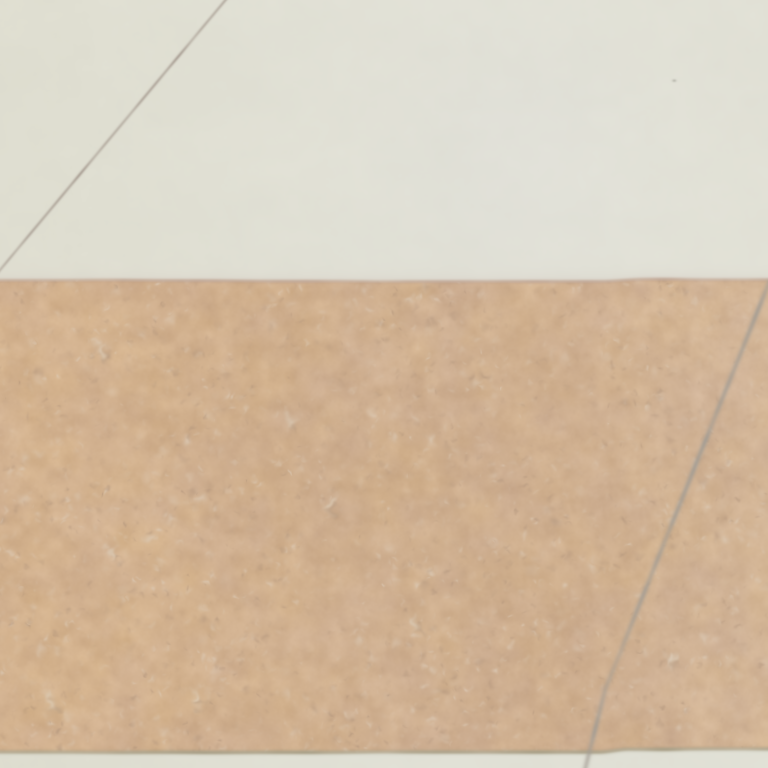
Write a WebGL 2 fragment shader that draws this texture.

```glsl
#version 300 es
precision highp float;
// A wide band of speckled tan stone between pale plaster strips, crossed by
// two thin slanted seams. Layered value noise tints the surfaces; jittered
// grid cells scatter soft light and dark chips over the stone.
uniform vec2 u_resolution;
out vec4 fragColor;

float hash(vec2 p) {
  return fract(sin(dot(p, vec2(127.1, 311.7))) * 43758.5453);
}

float noise(vec2 p) {
  vec2 i = floor(p), f = fract(p);
  f = f * f * (3.0 - 2.0 * f);
  return mix(mix(hash(i), hash(i + vec2(1, 0)), f.x),
             mix(hash(i + vec2(0, 1)), hash(i + vec2(1, 1)), f.x), f.y);
}

float fbm(vec2 p) {
  float sum = 0.0, amp = 0.5;
  for (int i = 0; i < 4; i++) {
    sum += amp * noise(p);
    p = mat2(1.6, 1.2, -1.2, 1.6) * p + 7.3;
    amp *= 0.5;
  }
  return sum / 0.9375;
}

float segmentDistance(vec2 p, vec2 a, vec2 b) {
  vec2 d = b - a;
  return length(p - a - d * clamp(dot(p - a, d) / dot(d, d), 0.0, 1.0));
}

// Soft bell profile across a line
float stroke(float dist, float width) {
  return exp(-dist * dist / (width * width));
}

// Soft, randomly turned chips, one candidate per grid cell
float chips(vec2 p, float cells, float density, float seed) {
  vec2 g = p * cells, home = floor(g);
  vec2 ragged = 0.35 * (vec2(noise(g * 2.5), noise(g * 2.5 + 19.0)) - 0.5);
  float cover = 0.0;
  for (int y = -1; y <= 1; y++) {
    for (int x = -1; x <= 1; x++) {
      vec2 cell = home + vec2(x, y);
      if (hash(cell + seed) > density) continue;
      vec2 jitter = vec2(hash(cell + seed + 3.1), hash(cell + seed + 8.7));
      float turn = 6.2832 * hash(cell + seed + 5.3);
      vec2 d = g - cell - jitter + ragged;
      d = mat2(cos(turn), -sin(turn), sin(turn), cos(turn)) * d;
      float size = 0.18 + 0.18 * hash(cell + seed + 1.9);
      float shape = exp(-dot(d, d * vec2(1.0, 2.0)) / (size * size));
      float strength = hash(cell + seed + 6.1);
      cover = max(cover, shape * (0.2 + 0.8 * strength * strength));
    }
  }
  return cover;
}

vec3 plaster(vec2 p) {
  vec3 col = mix(vec3(0.874, 0.870, 0.818), vec3(0.882, 0.880, 0.837),
                 smoothstep(0.0, 0.55, p.x));
  vec2 d = p - vec2(0.68, 0.80);
  col = mix(col, vec3(0.880, 0.878, 0.855), 0.5 * exp(-dot(d, d) * 35.0));
  col += 0.016 * (fbm(p * vec2(7.0, 10.0)) - 0.5);
  col += 0.010 * (fbm(p * 45.0) - 0.5);
  return col - 0.13 * stroke(length((p - vec2(0.878, 0.895)) * vec2(0.7, 1.0)), 0.002);
}

vec3 stone(vec2 p) {
  // Broad warm and cool patches
  vec3 col = mix(vec3(0.824, 0.694, 0.557), vec3(0.810, 0.685, 0.560),
                 smoothstep(0.05, 0.6, p.x));
  col = mix(col, vec3(0.824, 0.706, 0.586), smoothstep(0.72, 0.98, p.x));
  col += vec3(0.026, 0.030, 0.030) * (fbm(p * 11.0) - 0.5);
  col += vec3(0.022, 0.014, -0.028) * (fbm(p * 24.0 + 31.0) - 0.5);
  col += vec3(0.070, 0.080, 0.085) * (fbm(p * 55.0 + 5.0) - 0.5);

  // Chips gather in loose clusters
  float cluster = smoothstep(0.3, 0.7, fbm(p * 16.0 + 43.0));
  float pale = max(chips(p, 46.0, 0.40, 2.0), 0.9 * chips(p, 68.0, 0.36, 17.0));
  float dark = max(chips(p, 50.0, 0.26, 51.0), 0.9 * chips(p, 74.0, 0.26, 73.0));
  col = mix(col, vec3(0.865, 0.800, 0.725), pale * (0.25 + 0.4 * cluster));
  col = mix(col, vec3(0.670, 0.560, 0.470), dark * (0.2 + 0.3 * cluster));

  // Largest pale chips, each with a dark rim below
  vec2 centers[8] = vec2[8](vec2(0.432, 0.345), vec2(0.130, 0.542), vec2(0.145, 0.283),
    vec2(0.877, 0.142), vec2(0.065, 0.090), vec2(0.258, 0.092), vec2(0.375, 0.452),
    vec2(0.540, 0.187));
  vec2 ragged = 0.018 * (vec2(noise(p * 110.0), noise(p * 110.0 + 9.0)) - 0.5);
  for (int i = 0; i < 8; i++) {
    vec2 d = p - centers[i] + ragged;
    col = mix(col, vec3(0.66, 0.56, 0.47), 0.35 * stroke(length(d + vec2(-0.004, 0.009)), 0.006));
    col = mix(col, vec3(0.87, 0.825, 0.755), 0.5 * stroke(length(d * vec2(1.2, 0.8)), 0.007));
  }
  return col;
}

void main() {
  vec2 p = gl_FragCoord.xy / u_resolution;
  float soft = max(0.0036, 0.75 / u_resolution.y);

  // Slightly uneven band edges
  float wobble = 0.0008 * (noise(vec2(p.x * 14.0, 2.0)) - 0.5);
  float top = 0.6355 + 0.0025 * smoothstep(0.78, 0.84, p.x)
            - 0.0015 * smoothstep(0.1, 0.4, p.x) + wobble;
  float bottom = 0.0205 + 0.004 * smoothstep(0.78, 0.82, p.x) - wobble;
  float band = smoothstep(-soft, soft, top - p.y) * smoothstep(-soft, soft, p.y - bottom);
  vec3 col = mix(plaster(p), stone(p), band);

  // Rosy upper border with a faint halo, olive lower border, both uneven
  float wear = 0.55 + 0.45 * noise(vec2(p.x * 30.0, 7.0));
  col = mix(col, vec3(0.840, 0.805, 0.770), 0.5 * (1.0 - band) * exp(-abs(p.y - top) * 130.0));
  col = mix(col, vec3(0.715, 0.600, 0.540), 0.55 * wear * stroke(p.y - top + 0.0005, 0.0028));
  col = mix(col, vec3(0.620, 0.590, 0.490), 0.75 * wear * stroke(p.y - bottom, 0.0032));

  // Slanted seams, the lower one bending near its foot
  float upperSeam = segmentDistance(p, vec2(-0.002, 0.646), vec2(0.297, 1.004));
  float lowerSeam = min(segmentDistance(p, vec2(1.003, 0.636), vec2(0.788, 0.102)),
                        segmentDistance(p, vec2(0.788, 0.102), vec2(0.761, -0.005)));
  float fade = 0.8 + 0.5 * (noise(p * 40.0) - 0.5);
  float faint = 1.0 - 0.3 * stroke(p.y - 0.16, 0.08);
  col = mix(col, vec3(0.610, 0.560, 0.520), 0.68 * fade * stroke(upperSeam, 0.0022));
  col = mix(col, vec3(0.640, 0.615, 0.580),
            0.85 * fade * faint * stroke(lowerSeam, 0.0038) * smoothstep(-soft, soft, top - p.y));
  fragColor = vec4(col, 1.0);
}
```
